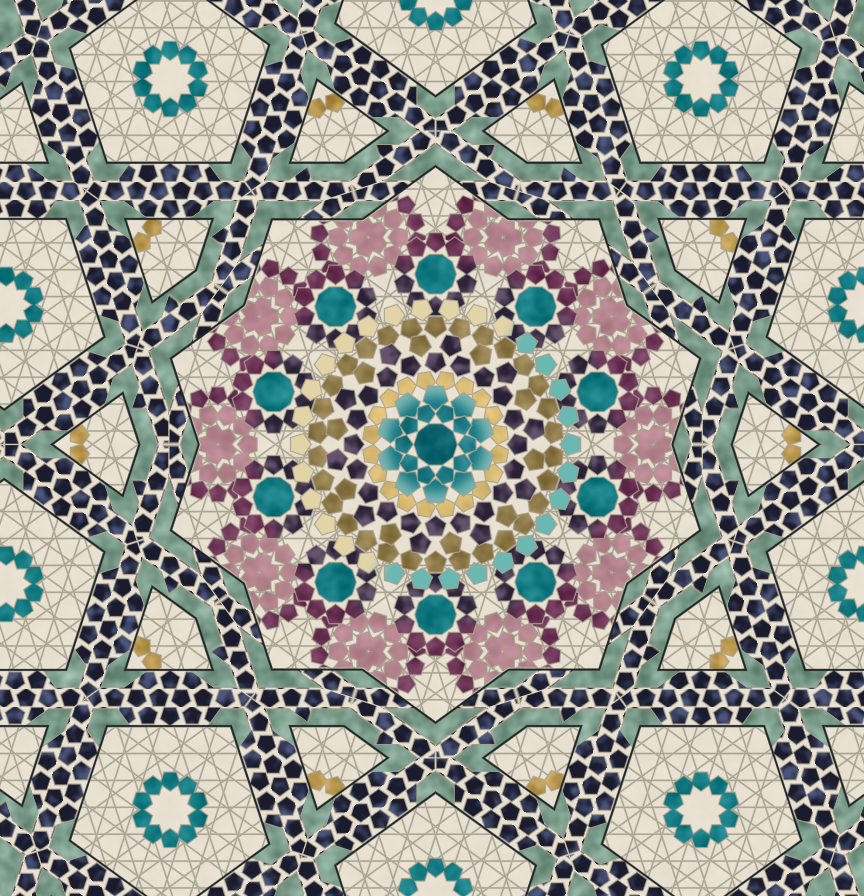
This pattern is drawn by a Shadertoy shader. Its source:

```glsl
const float TAU = 6.2831853;

vec2 hashGradient(vec2 cell) {
    float h = fract(sin(dot(cell, vec2(127.1, 311.7))) * 43758.5);
    return vec2(cos(TAU * h), sin(TAU * h));
}

float gradientNoise(vec2 p) {
    vec2 i = floor(p), f = fract(p), w = f * f * (3.0 - 2.0 * f), e = vec2(1, 0);
    float low = mix(dot(hashGradient(i), f), dot(hashGradient(i + e.xy), f - e.xy), w.x);
    float high = mix(dot(hashGradient(i + e.yx), f - e.yx), dot(hashGradient(i + 1.0), f - 1.0), w.x);
    return mix(low, high, w.y);
}

vec2 rotate(vec2 p, float a) {
    return vec2(cos(a) * p.x - sin(a) * p.y, sin(a) * p.x + cos(a) * p.y);
}

// Bring the nearest of n sectors onto the x axis
vec2 fold(vec2 p, float n) {
    float a = atan(p.y, p.x), s = TAU / n;
    a -= s * round(a / s);
    return length(p) * vec2(cos(a), sin(a));
}

float polygon(vec2 p, float sides, float apothem) {
    return fold(p, sides).x - apothem;
}

float ring(vec2 p, float n, float radius, float apothem) {
    return polygon(fold(p, n) - vec2(radius, 0), 5.0, apothem);
}

void paint(inout vec3 col, float d, vec3 tint) {
    float px = 0.8 / iResolution.y;
    col = mix(col, tint, 1.0 - smoothstep(-px, px, d));
}

// Painted tile with a fine drafted outline
void tile(inout vec3 col, float d, vec3 tint) {
    paint(col, d - 0.0012, vec3(0.66, 0.63, 0.56));
    paint(col, d, tint);
}

void mainImage(out vec4 fragColor, in vec2 fragCoord) {
    vec2 p = (fragCoord - 0.5 * iResolution.xy) / iResolution.y - vec2(0.004, 0.004);
    float wash = gradientNoise(p * 45.0) + 0.5 * gradientNoise(p * 110.0);

    // Five directions carry the bands, the star and the fine line grid
    float near1 = 9.0, near2 = 9.0, far1 = 0.0, far2 = 0.0, lines = 9.0;
    vec2 strip = vec2(0);
    for (int i = 0; i < 5; i++) {
        vec2 q = rotate(p, -TAU * (0.05 + 0.1 * float(i)));
        float h = abs(q.x);
        float v = h < 0.456 ? h - 0.283 : h - 0.629;
        float d = abs(v);
        if (d < near1) { near2 = near1; near1 = d; strip = vec2(q.y, v); }
        else near2 = min(near2, d);
        if (h > far1) { far2 = far1; far1 = h; }
        else far2 = max(far2, h);
        lines = min(lines, abs(fract(h / 0.030) - 0.5) * 0.030);
    }
    float star = far2 - 0.2513;
    float band = max(near1 - 0.0313, -star);

    // Paper and drafted grid
    vec3 paper = vec3(0.91, 0.88, 0.82) + 0.02 * wash;
    vec3 col = paper;
    paint(col, lines - 0.0009, vec3(0.66, 0.64, 0.57));

    // Turquoise rings and gold pairs in the outer panels
    vec2 tipAxis = fold(rotate(p, -0.05 * TAU), 10.0);
    vec2 notchAxis = fold(p, 10.0);
    vec3 turquoise = vec3(0.08, 0.48, 0.51) + 0.14 * wash;
    vec2 panel = tipAxis - vec2(0.504, 0);
    paint(col, length(panel) - 0.026, paper);
    tile(col, ring(panel, 10.0, 0.0325, 0.009), turquoise);
    vec2 goldCell = vec2(notchAxis.x - 0.398, abs(notchAxis.y) - 0.0105);
    tile(col, polygon(goldCell, 5.0, 0.009), vec3(0.72, 0.59, 0.31) + 0.2 * wash);

    // Bands: three staggered rows of indigo pentagons
    paint(col, band, paper);
    float row = clamp(round(strip.y / 0.0197), -1.0, 1.0);
    float along = strip.x / 0.0247 + 0.5 * row;
    vec2 cell = vec2(strip.y - row * 0.0197, (fract(along) - 0.5) * 0.0247);
    if (mod(floor(along) + row, 2.0) > 0.5) cell.x = -cell.x;
    vec3 indigo = mix(vec3(0.10, 0.11, 0.18), vec3(0.30, 0.34, 0.49), smoothstep(-0.15, 0.6, wash));
    float seam = 0.0015 - (near2 - near1);
    tile(col, max(max(band, seam), polygon(cell, 5.0, 0.0088)), indigo);

    // Sea green wash tapering away from the crossings
    float crossing = max(max(near2 - near1 - 0.024, 0.0125 - near1), band);
    tile(col, max(crossing, near2 - 0.056), vec3(0.48, 0.61, 0.54) + 0.2 * wash);
    paint(col, abs(band) - 0.0011, vec3(0.12, 0.14, 0.15));

    // Mauve fans in the notches of the star
    vec2 fan = notchAxis - vec2(0.243, 0);
    vec3 mauve = vec3(0.71, 0.52, 0.56) + 0.1 * wash;
    vec3 plum = vec3(0.43, 0.21, 0.34) + 0.15 * wash;
    float inside = star + 0.003;
    tile(col, max(inside, ring(fan, 5.0, 0.012, 0.0085)), mauve);
    tile(col, max(inside, ring(fan, 10.0, 0.034, 0.0092)), mauve);
    float fanEdge = max(ring(fan, 16.0, 0.055, 0.0085), 0.222 - length(p));
    tile(col, max(inside, fanEdge), plum);

    // Ten satellite rosettes
    vec2 satellite = tipAxis - vec2(0.19, 0);
    vec3 violet = mix(vec3(0.16, 0.13, 0.21), vec3(0.40, 0.33, 0.43), smoothstep(-0.3, 0.5, wash));
    paint(col, length(satellite) - 0.040, paper);
    tile(col, ring(satellite, 10.0, 0.0365, 0.0092), mix(violet, plum, smoothstep(-0.005, 0.02, satellite.x)));
    tile(col, polygon(satellite, 10.0, 0.0215), turquoise);

    // Concentric garlands: cream and aqua, olive, violet, yellow
    vec2 turned = rotate(p, -0.05 * TAU);
    vec2 halfTurned = rotate(p, 0.025 * TAU);
    vec3 olive = vec3(0.56, 0.48, 0.29) + 0.15 * wash;
    float aquaSide = smoothstep(0.0, 0.03, dot(p, vec2(0.87, -0.5)));
    vec3 pale = mix(vec3(0.89, 0.83, 0.66), vec3(0.42, 0.72, 0.70), aquaSide);
    paint(col, length(p) - 0.132, paper);
    tile(col, ring(p, 30.0, 0.1515, 0.0098), pale);
    tile(col, ring(turned, 30.0, 0.132, 0.0100), olive);
    tile(col, ring(halfTurned, 10.0, 0.112, 0.0100), olive);
    tile(col, ring(rotate(p, 0.075 * TAU), 10.0, 0.112, 0.0100), violet);
    tile(col, ring(p, 20.0, 0.092, 0.0095), violet);
    tile(col, ring(halfTurned, 20.0, 0.072, 0.0086), vec3(0.85, 0.73, 0.45) + 0.1 * wash);

    // Turquoise heart
    vec3 lagoon = mix(vec3(0.10, 0.48, 0.52), vec3(0.46, 0.70, 0.69), smoothstep(0.042, 0.064, length(p)));
    tile(col, ring(turned, 10.0, 0.053, 0.0115), lagoon);
    tile(col, ring(p, 10.0, 0.036, 0.0085), vec3(0.12, 0.48, 0.52) + 0.12 * wash);
    tile(col, polygon(turned, 10.0, 0.0225), vec3(0.05, 0.39, 0.43) + 0.1 * wash);

    fragColor = vec4(col, 1.0);
}
```
